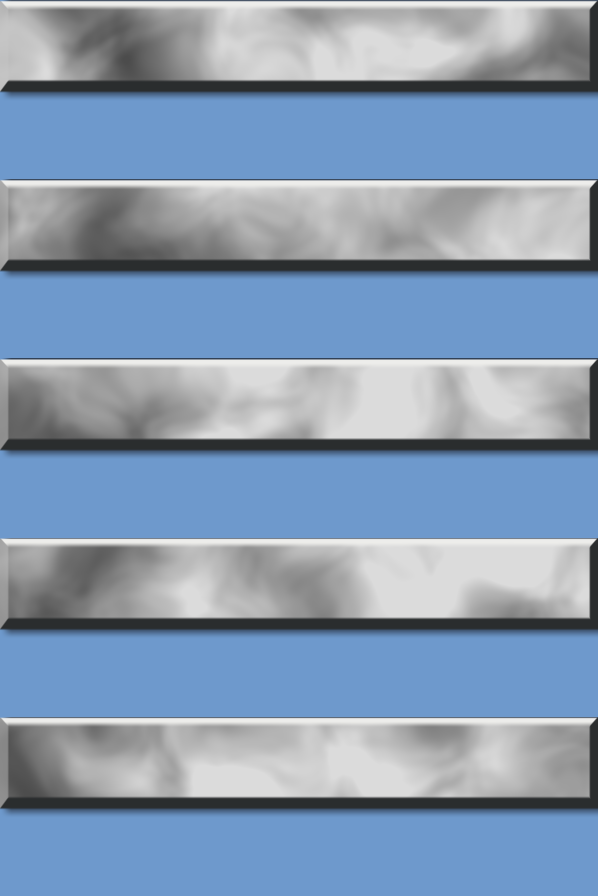
Reproduce this pattern procedurally as a WebGL 1 fragment shader.

```glsl
precision highp float;
// Five bevelled stone bars stacked on a flat blue ground, each with its own
// cloudy grey face. Bars repeat with fract; bevels come from edge distances
// joined at mitred corners, and the marbling is warped gradient noise.

uniform vec2 u_resolution;

// Layout: lengths are in units of one repeat (bar plus gap)
const float BAR_COUNT = 5.0;
const float BAR_HEIGHT = 0.512;
const float TOP_BEVEL = 0.052;
const float BOTTOM_BEVEL = 0.062;
const float SIDE_BEVEL = 0.046;
const float SHADOW_END = 0.567;
const float SHADOW_STRENGTH = 0.78;

// Colours
const vec3 SKY_BLUE = vec3(0.43, 0.60, 0.80);
const vec3 SHADOW_COLOR = vec3(0.12, 0.15, 0.20);
const vec3 DARK_BEVEL = vec3(0.165, 0.175, 0.18);
const vec3 HIGHLIGHT = vec3(0.93, 0.93, 0.92);
const vec3 LEFT_BEVEL = vec3(0.78);

// Marbling
const float CLOUD_SCALE = 1.25;
const float CLOUD_CONTRAST = 0.50;
const float CLOUD_WARP = 0.30;
const float DARKEST = 0.30;
const float LIGHTEST = 0.86;

vec2 gradientAt(vec2 cell) {
  vec3 q = fract(cell.xyx * vec3(0.1031, 0.1030, 0.0973));
  q += dot(q, q.yzx + 33.33);
  float angle = 6.28318 * fract((q.x + q.y) * q.z);
  return vec2(cos(angle), sin(angle));
}

float gradientNoise(vec2 p) {
  vec2 i = floor(p);
  vec2 f = p - i;
  vec2 w = f * f * f * (f * (f * 6.0 - 15.0) + 10.0);
  float a = dot(gradientAt(i), f);
  float b = dot(gradientAt(i + vec2(1.0, 0.0)), f - vec2(1.0, 0.0));
  float c = dot(gradientAt(i + vec2(0.0, 1.0)), f - vec2(0.0, 1.0));
  float d = dot(gradientAt(i + vec2(1.0, 1.0)), f - vec2(1.0, 1.0));
  return mix(mix(a, b, w.x), mix(c, d, w.x), w.y);
}

float clouds(vec2 p) {
  float sum = 0.0;
  float amplitude = 1.0;
  for (int octave = 0; octave < 4; octave++) {
    sum += amplitude * gradientNoise(p);
    p = mat2(1.6, 1.2, -1.2, 1.6) * p + 7.3;
    amplitude *= 0.45;
  }
  return sum;
}

// Cloudy grey: dark at the left end, brightest right of the middle
vec3 stoneFace(vec2 p, float row, float across) {
  vec2 q = p * CLOUD_SCALE + vec2(row * 17.3, row * 9.7 + 3.1);
  vec2 warp = vec2(gradientNoise(q * 1.7 + 31.0), gradientNoise(q * 1.7 + 57.0));
  float trend = 0.51 + 0.22 * smoothstep(0.08, 0.42, across)
              - 0.09 * smoothstep(0.84, 1.0, across);
  float tone = trend + CLOUD_CONTRAST * clouds(q + CLOUD_WARP * warp);
  return vec3(clamp(tone, DARKEST, LIGHTEST));
}

void main() {
  // Repeat space: x from the left, y down from each bar's top edge
  float unit = u_resolution.y / BAR_COUNT;
  float pixel = 1.0 / unit;
  float width = u_resolution.x / unit;
  float down = BAR_COUNT - gl_FragCoord.y / unit;
  float row = floor(down);
  vec2 p = vec2(gl_FragCoord.x / unit, fract(down));

  // Soft drop shadow on the ground
  float shadow = 1.0 - smoothstep(BAR_HEIGHT - 0.02, SHADOW_END, p.y);
  shadow *= smoothstep(0.0, 0.07, p.x) * SHADOW_STRENGTH;
  vec3 color = mix(SKY_BLUE, SHADOW_COLOR, shadow);

  // Distance from each edge, measured in bevel widths
  float top = p.y / TOP_BEVEL;
  float bottom = (BAR_HEIGHT - p.y) / BOTTOM_BEVEL;
  float left = p.x / SIDE_BEVEL;
  float right = (width - p.x) / SIDE_BEVEL;
  float soft = max(0.15, 0.75 * pixel / SIDE_BEVEL);

  // Lit bevels on the left and top
  vec3 bar = stoneFace(p, row, p.x / width);
  float leftLit = 1.0 - smoothstep(1.0 - soft, 1.0 + soft, left);
  bar = mix(bar, LEFT_BEVEL, 0.45 * leftLit);
  float topLit = 1.0 - smoothstep(0.45, 1.15, top);
  topLit *= smoothstep(-soft, soft, left - top);
  bar = mix(bar, HIGHLIGHT, topLit);

  // Shaded bevels on the bottom and right, mitred against the lit ones
  float shaded = min(bottom, right);
  float dark = 1.0 - smoothstep(1.0 - soft, 1.0 + soft, shaded);
  dark *= smoothstep(-soft, soft, min(top, left) - shaded);
  bar = mix(bar, DARK_BEVEL, dark);

  // Bar over ground
  float edge = max(pixel, 0.008);
  float coverage = smoothstep(0.0, 1.5 * edge, p.y)
                 * (1.0 - smoothstep(BAR_HEIGHT - edge, BAR_HEIGHT + edge, p.y));
  gl_FragColor = vec4(mix(color, bar, coverage), 1.0);
}
```
